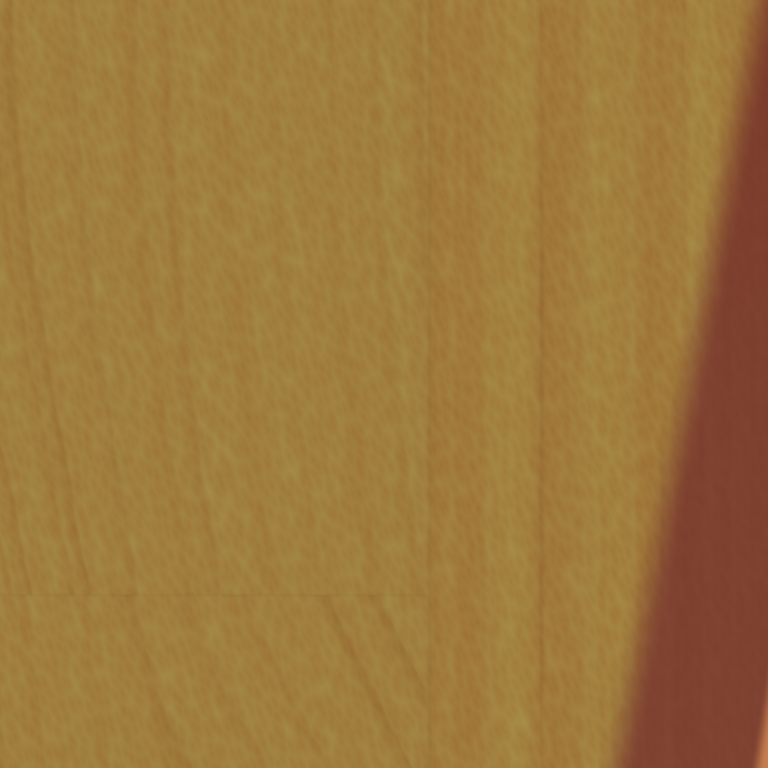
This texture is drawn by a Shadertoy shader. Its source:

```glsl
// Honey-coloured wood veneer crossed by a blurred, slanted red band at the right.
// Curved growth lines (jittered 1D cells) fill the left board, layered sines
// streak the right one, and stretched cellular noise adds the small flecks.

#define WOOD vec3(0.632, 0.513, 0.253)
#define ORANGE vec3(0.622, 0.452, 0.214)
#define DARK vec3(0.535, 0.385, 0.185)
#define RED vec3(0.490, 0.240, 0.175)
#define CORNER vec3(0.770, 0.490, 0.310)
#define BOARD_SEAM 0.555
#define JOINT_HEIGHT 0.225
#define LINE_COUNT 15.0
#define FLECK_SCALE vec2(95.0, 44.0)
#define FLECK_CONTRAST 0.050
#define BAND_BLUR 0.030

float hash1(float n) {
    return fract(sin(n * 127.1 + 3.7) * 4375.85);
}

vec2 hash2(vec2 p) {
    vec2 q = vec2(dot(p, vec2(127.1, 311.7)), dot(p, vec2(269.5, 183.3)));
    return fract(sin(q) * 4375.85);
}

// Distance to the nearest scattered cell point
float cellular(vec2 p) {
    vec2 cell = floor(p), f = fract(p);
    float nearest = 2.0;
    for (int j = -1; j <= 1; j++)
    for (int i = -1; i <= 1; i++) {
        vec2 g = vec2(i, j);
        vec2 d = g + hash2(cell + g) - f;
        nearest = min(nearest, dot(d, d));
    }
    return sqrt(nearest);
}

// Straight fine grain, drifting slowly along its length
float streaks(vec2 p) {
    float sum = 0.0, freq = 47.0, amp = 0.36;
    for (int i = 0; i < 5; i++) {
        float k = float(i);
        float fade = 0.75 + 0.25 * sin(p.y * (5.0 + 2.3 * k) + p.x * 31.0 + k);
        sum += amp * fade * sin(p.x * freq + k * 2.4 + 0.5 * sin(p.y * 3.1 + k));
        freq *= 1.71;
        amp *= 0.86;
    }
    return sum;
}

// Growth lines: a slow darkening on the left, a crisp drop on the right
float growthLines(float x, float seed) {
    float s = x * LINE_COUNT, cell = floor(s), shade = 0.0;
    for (int i = -1; i <= 1; i++) {
        float id = cell + float(i);
        float d = s - id - 0.2 - 0.6 * hash1(id + seed);
        float width = d < 0.0 ? 0.23 : 0.07;
        float strength = 0.35 + 0.65 * hash1(id * 1.7 + seed + 9.0);
        shade += strength * exp(-d * d / (width * width));
    }
    return shade;
}

// Straightens the leaning grain of the boards above and below the joint
float unbend(vec2 p, float above) {
    float fall = (1.0 - p.y) / (1.0 - JOINT_HEIGHT);
    float upper = p.x - fall * fall * (0.06 + 0.12 * exp(-9.0 * p.x));
    float lean = 0.10 + 0.40 * smoothstep(0.08, 0.38, p.x);
    float lower = p.x - (JOINT_HEIGHT - p.y) * lean;
    return mix(lower, upper, above);
}

vec3 wood(vec2 p, float pixel) {
    vec2 wobble = vec2(0.0012 * sin(p.y * 46.0 + p.x * 60.0), 0.0);
    float above = step(JOINT_HEIGHT, p.y);
    float x = unbend(p + wobble, above);
    float rightSide = smoothstep(-0.008, 0.008, p.x - BOARD_SEAM);

    // Left board
    float lines = growthLines(x, above * 40.0);
    float haze = streaks(vec2(x, p.y));
    vec3 left = mix(WOOD, ORANGE, clamp(0.12 + 0.32 * lines + 0.18 * haze, 0.0, 1.0));
    left = mix(left, DARK, 0.25 * lines * lines);
    float joint = 1.0 - smoothstep(0.0, 0.002 + pixel, abs(p.y - JOINT_HEIGHT));
    left *= 1.0 - 0.025 * joint;

    // Right board
    float grain = streaks(p + wobble * 0.4 + vec2(0.37, 0.0));
    float bands = 0.5 + 0.5 * sin((p.x - 0.59) * 50.0 + 1.2);
    vec3 right = mix(WOOD * 1.015, ORANGE, clamp(0.18 + 0.35 * bands + 0.33 * grain, 0.0, 1.0));
    right = mix(right, DARK, 0.45 * smoothstep(0.45, 1.25, grain));
    float seam = exp(-pow((p.x - BOARD_SEAM - 0.004) / 0.004, 2.0));
    right = mix(right, DARK, 0.30 * seam);

    return mix(left, right, rightSide);
}

void mainImage(out vec4 fragColor, in vec2 fragCoord) {
    vec2 p = fragCoord / iResolution.xy;
    float pixel = 1.0 / iResolution.y;

    // Wood with slanted flecks that shift it between green and orange
    vec2 slanted = vec2(p.x + 0.35 * p.y, p.y - 0.25 * p.x);
    float fleck = cellular(slanted * FLECK_SCALE) - 0.5;
    float mottle = cellular(slanted * FLECK_SCALE * 0.45 + 17.0) - 0.5;
    float speckle = fleck + 0.5 * mottle;
    vec3 color = wood(p, pixel);
    color += FLECK_CONTRAST * speckle * vec3(0.35, 1.0, 0.75);

    // Red band with a soft edge and faint vertical grain
    float edge = 0.803 + 0.187 * p.y;
    vec3 band = RED + vec3(0.010, 0.022, 0.022) * (1.0 - p.y);
    band += 0.007 * streaks(p * vec2(1.6, 1.0)) + 0.012 * speckle;
    color = mix(color, band, smoothstep(-BAND_BLUR, BAND_BLUR, p.x - edge));

    // Pale strip at the lower right corner
    float strip = smoothstep(-0.010, 0.010, p.x - 0.986 - 0.16 * p.y);
    fragColor = vec4(mix(color, CORNER, strip), 1.0);
}
```
